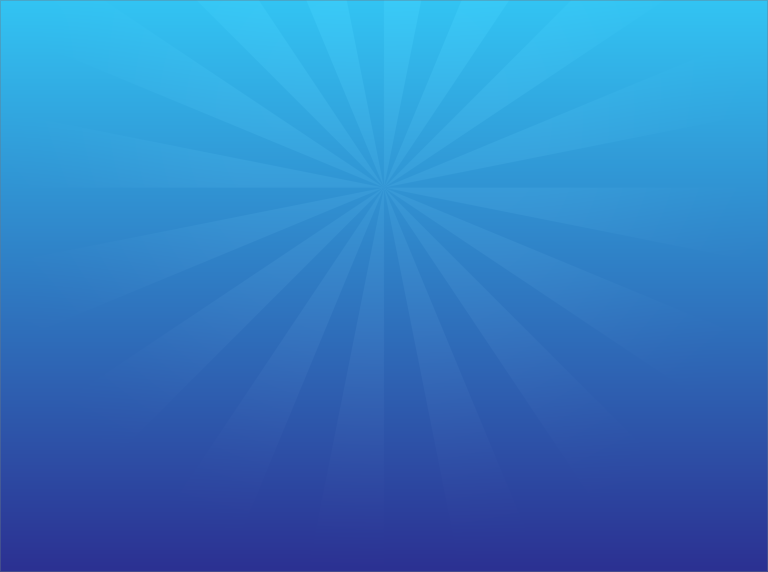
Give the GLSL for this background, as a WebGL 2 fragment shader.

```glsl
#version 300 es
precision highp float;
// Blue vertical gradient with a soft sunburst of sixteen fading rays and a thin frame.
uniform vec2 u_resolution;
out vec4 fragColor;

// Coverage of the light rays around the hub; one ray lies just left of straight down.
float sunburst(vec2 p, float pixel) {
    float angle = atan(p.x, -p.y);
    float edgeDistance = -sin(angle * 16.0) * length(p) / 16.0;
    return smoothstep(-0.7 * pixel, 0.7 * pixel, edgeDistance);
}

void main() {
    vec2 uv = gl_FragCoord.xy / u_resolution;
    float aspect = u_resolution.x / u_resolution.y;
    float pixel = 1.0 / u_resolution.y;

    // Sky from deep indigo at the bottom to cyan at the top
    vec3 indigo = vec3(0.17, 0.188, 0.57);
    vec3 cyan = vec3(0.198, 0.768, 0.952);
    vec3 color = mix(indigo, cyan, uv.y);

    // Pale blue rays fade with distance from the hub
    vec2 fromHub = (uv - vec2(0.5, 0.672)) * vec2(aspect, 1.0);
    float fade = 1.0 - smoothstep(0.2, 0.68, length(fromHub));
    vec3 rayGlow = vec3(0.03, 0.03, 0.021);
    color += rayGlow * fade * sunburst(fromHub, pixel);

    // Faint grey hairline frame
    vec2 inset = min(uv, 1.0 - uv) * vec2(aspect, 1.0);
    float border = 1.0 - smoothstep(0.0007, 0.0007 + pixel, min(inset.x, inset.y));
    color = mix(color, vec3(0.42, 0.47, 0.52), 0.4 * border);

    fragColor = vec4(color, 1.0);
}
```
